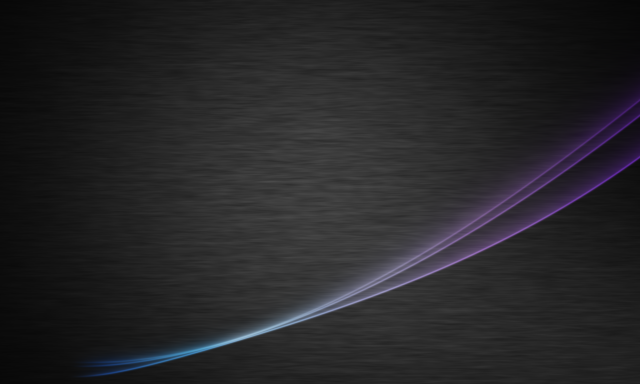
This background is drawn by a Shadertoy shader. Its source:

```glsl
vec2 hashGradient(vec2 cell) {
    vec3 p = fract(vec3(cell.xyx) * vec3(0.1031, 0.1030, 0.0973));
    p += dot(p, p.yzx + 33.33);
    return fract((p.xx + p.yz) * p.zy) * 2.0 - 1.0;
}

float gradientNoise(vec2 p) {
    vec2 i = floor(p), f = fract(p);
    vec2 u = f * f * f * (f * (f * 6.0 - 15.0) + 10.0);
    float a = dot(hashGradient(i), f);
    float b = dot(hashGradient(i + vec2(1, 0)), f - vec2(1, 0));
    float c = dot(hashGradient(i + vec2(0, 1)), f - vec2(0, 1));
    float d = dot(hashGradient(i + vec2(1, 1)), f - vec2(1, 1));
    return mix(mix(a, b, u.x), mix(c, d, u.x), u.y);
}

// Long horizontal streaks, finer with each octave
float brushedGrain(vec2 uv) {
    float sum = 0.0;
    vec2 frequency = vec2(9.0, 75.0);
    for (int i = 0; i < 3; i++) {
        sum += gradientNoise(uv * frequency + float(i) * 17.3);
        frequency *= vec2(2.1, 1.75);
    }
    return sum;
}

// Height of a strand; rank 0 is the lowest at both ends, 1 the highest
float strandHeight(float x, float rank) {
    float t = x - 0.113;
    float bend = sqrt(t * t + 0.01) - 0.1;
    float low = 0.0185 + 0.612 * bend + t * t * (0.508 * t - 0.34);
    float high = 0.056 + t * (-0.061 + t * (1.249 - 0.352 * t));
    return mix(low, high, rank);
}

vec3 strandColor(float x) {
    vec3 c = mix(vec3(0.04, 0.20, 0.52), vec3(0.16, 0.52, 0.80), smoothstep(0.14, 0.31, x));
    c = mix(c, vec3(0.46, 0.66, 0.84), smoothstep(0.30, 0.39, x));
    c = mix(c, vec3(0.57, 0.55, 0.80), smoothstep(0.40, 0.60, x));
    c = mix(c, vec3(0.56, 0.33, 0.76), smoothstep(0.58, 0.77, x));
    return mix(c, vec3(0.38, 0.11, 0.70), smoothstep(0.74, 1.0, x));
}

void mainImage(out vec4 fragColor, in vec2 fragCoord) {
    vec2 uv = fragCoord / iResolution.xy;
    float aspect = iResolution.x / iResolution.y;
    float pixel = 1.0 / iResolution.y;

    // Brushed metal under a soft central light
    vec2 fromCenter = (uv - vec2(0.49, 0.50)) / vec2(0.37, 0.60);
    vec2 fromCorner = (uv - vec2(0.98, 0.05)) / vec2(0.36, 0.36);
    float light = 0.012 + 0.225 * exp(-dot(fromCenter, fromCenter));
    light += 0.095 * exp(-dot(fromCorner, fromCorner));
    vec3 color = vec3(light * (1.0 + 0.20 * brushedGrain(uv)));

    // Glowing strands: crisp below, feathered above
    vec3 tint = strandColor(uv.x);
    float fade = smoothstep(0.105, 0.18, uv.x);
    float feather = mix(0.011, 0.030, smoothstep(0.35, 0.75, uv.x));
    for (int i = 0; i < 3; i++) {
        float rank = float(i) * (0.96 - 0.23 * float(i));
        float y = strandHeight(uv.x, rank);
        float slope = (strandHeight(uv.x + 0.002, rank) - y) / (0.002 * aspect);
        float d = (uv.y - y) * inversesqrt(1.0 + slope * slope);
        float above = smoothstep(-pixel, pixel, d);
        float halo = 0.48 * above * exp(-max(d, 0.0) / feather);
        float core = 0.55 * exp(-pow(d / max(0.0028, 0.8 * pixel), 2.0));
        float strength = (1.0 - 0.22 * float(i)) * fade;
        color = 1.0 - (1.0 - color) * (1.0 - tint * (halo + core) * strength);
    }

    fragColor = vec4(clamp(color, 0.0, 1.0), 1.0);
}
```
